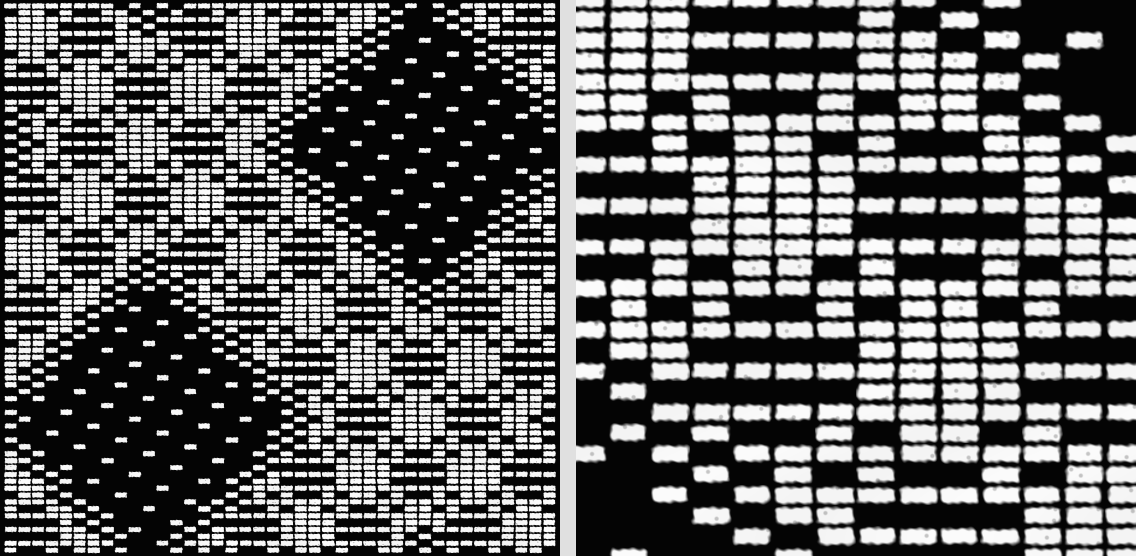
Left, the full canvas; right, a detail of the centre.
A WebGL 2 fragment shader for this pattern:

```glsl
#version 300 es
precision highp float;
// Woven draft: two satin diamonds on a checker of dense and striped blocks, printed as worn white bricks.
uniform vec2 u_resolution;
out vec4 fragColor;

const vec2 GRID = vec2(40.0, 80.0);       // bricks across and down
const vec2 MARGIN = vec2(0.0068, 0.0043); // dark border, in canvas units
const vec3 INK = vec3(0.015);
const vec3 PAPER = vec3(0.985);

float hash(vec2 p) {
  p = fract(p * vec2(0.1031, 0.1137));
  p += dot(p, p.yx + 33.33);
  return fract((p.x + p.y) * p.x * 97.3);
}

// Distance to the nearest scattered point
float cellular(vec2 p) {
  vec2 base = floor(p);
  float nearest = 2.0;
  for (int j = -1; j <= 1; j++) {
    for (int i = -1; i <= 1; i++) {
      vec2 id = base + vec2(i, j);
      vec2 point = id + vec2(hash(id + 7.0), hash(id + 51.0));
      nearest = min(nearest, distance(p, point));
    }
  }
  return nearest;
}

float roundedBox(vec2 p, vec2 halfSize, float radius) {
  vec2 q = abs(p) - halfSize + radius;
  return length(max(q, 0.0)) + min(max(q.x, q.y), 0.0) - radius;
}

// Lozenge distance that wraps over the whole grid
float lozenge(vec2 cell, vec2 center) {
  vec2 d = abs(mod(cell - center + 0.5 * GRID, GRID) - 0.5 * GRID);
  return 2.0 * d.x + d.y;
}

// 1 for cells in dense blocks, 0 for cells in striped blocks
float denseBlock(vec2 cell) {
  vec2 block = floor(cell / vec2(4.0, 8.0));
  return 1.0 - mod(block.x + block.y, 2.0);
}

// Odd rows are filled in dense blocks only, with the corners swapped
float blockWeave(vec2 cell) {
  vec2 local = mod(cell, vec2(4.0, 8.0));
  bool corner = abs(local.x - 1.5) > 1.0 && abs(local.y - 4.0) > 2.5;
  float dense = denseBlock(cell);
  float oddRow = corner ? 1.0 - dense : dense;
  return mod(cell.y, 2.0) < 0.5 ? 1.0 : oddRow;
}

// 1 where the draft has a white brick
float draft(vec2 cell) {
  float d = min(lozenge(cell, vec2(30.0, 20.0)), lozenge(cell, vec2(10.0, 60.0)));
  float satin = mod(cell.y + 3.0 * cell.x, 8.0) == 7.0 ? 1.0 : 0.0;
  float plain = mod(cell.x + cell.y, 2.0);
  return d < 20.5 ? satin : d < 25.5 ? plain : blockWeave(cell);
}

// Coverage of one brick, with uneven size, place and edge
float brick(vec2 local, vec2 cell, vec2 pitch, float soft) {
  vec2 jitter = vec2(hash(cell), hash(cell + 90.0)) - 0.5;
  vec2 halfSize = vec2(0.43, 0.36 + 0.02 * denseBlock(cell)) + 0.04 * jitter.yx;
  vec2 p = (local - 0.5 - 0.05 * jitter) * pitch;
  vec2 wave = (cell + local) * vec2(11.0, 7.0);
  float ragged = 0.0003 * (sin(wave.x + 2.0 * sin(wave.y)) + sin(2.3 * wave.x - wave.y));
  float d = roundedBox(p, halfSize * pitch, 0.0021) + ragged;
  return 1.0 - smoothstep(-soft, soft, d);
}

void main() {
  vec2 uv = gl_FragCoord.xy / u_resolution;
  vec2 span = 1.0 - 2.0 * MARGIN;
  vec2 g = (vec2(uv.x, 1.0 - uv.y) - MARGIN) / span * GRID;
  vec2 cell = floor(g);
  vec2 pitch = span / GRID;

  // Bricks
  float soft = max(0.0013, 0.7 / u_resolution.y);
  vec2 inside = step(vec2(0.0), cell) * step(cell, GRID - 1.0);
  float white = draft(cell) * inside.x * inside.y;
  white *= brick(fract(g), cell, pitch, soft);

  // Worn pinholes and faint uneven inking
  float speck = 1.0 - smoothstep(0.03, 0.10, cellular(uv * 55.0));
  white *= 1.0 - 0.22 * speck;
  white *= 0.985 + 0.015 * sin(uv.x * 31.0 + 3.0 * sin(uv.y * 23.0));

  fragColor = vec4(mix(INK, PAPER, white), 1.0);
}
```
